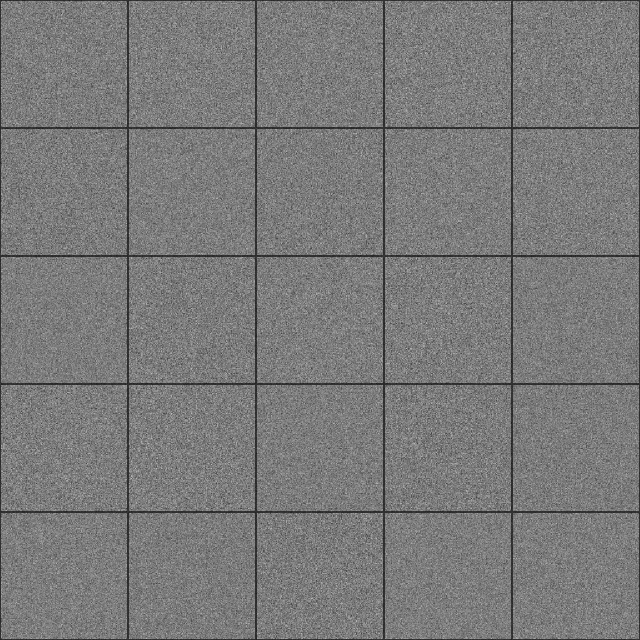
This pattern is drawn by a Shadertoy shader. Its source:

```glsl
// Square panels of fine grey grain, parted by thin near-black joints.
// Grain is hashed on a fixed fine lattice and averaged over each pixel;
// every panel has its own slight change of contrast and brightness.

#define TILES 5.0              // panels across and down
#define JOINT_WIDTH 0.002      // joint width, in canvas units
#define GRAIN_CELLS 1024.0     // grain cells along one side
#define GRAIN_CONTRAST 0.25    // amplitude of a single grain
#define CONTRAST_SPREAD 0.2    // contrast variation between panels
#define TONE_SPREAD 0.008      // brightness variation between panels
#define BASE_TONE 0.488        // mean grey of the panels
#define JOINT_TONE 0.02        // grey of the joints

// Integer hash: two independent values in 0..1 for a lattice cell
vec2 hash2(vec2 cell, uint seed) {
    uvec2 v = uvec2(ivec2(cell)) * 1664525u + 1013904223u + seed;
    v.x += v.y * 1664525u;
    v.y += v.x * 1664525u;
    v ^= v >> 16u;
    v.x += v.y * 1664525u;
    v.y += v.x * 1664525u;
    v ^= v >> 16u;
    return vec2(v & 65535u) / 65535.0;
}

// One grain with a triangular distribution in -1..1
float grain(vec2 uv) {
    vec2 h = hash2(floor(uv * GRAIN_CELLS), 17u);
    return h.x + h.y - 1.0;
}

// Mean grain over four points inside the pixel
float pixelGrain(vec2 fragCoord) {
    float sum = 0.0;
    for (int i = 0; i < 4; i++) {
        vec2 offset = vec2(i & 1, i >> 1) * 0.5 - 0.25;
        sum += grain((fragCoord + offset) / iResolution.xy);
    }
    return sum * 0.25;
}

// Antialiased coverage of the joints, centred on the panel borders
float jointCoverage(vec2 uv, vec2 pixel) {
    vec2 toBorder = abs(fract(uv * TILES + 0.5) - 0.5) / TILES;
    vec2 cover = clamp((0.5 * JOINT_WIDTH - toBorder) / pixel + 0.5, 0.0, 1.0);
    cover = min(cover, JOINT_WIDTH / pixel);
    return max(cover.x, cover.y);
}

void mainImage(out vec4 fragColor, in vec2 fragCoord) {
    vec2 pixel = 1.0 / iResolution.xy;
    vec2 uv = fragCoord * pixel;

    // Panel surface
    vec2 variation = hash2(floor(uv * TILES), 91u) - 0.5;
    float contrast = GRAIN_CONTRAST * (1.0 + CONTRAST_SPREAD * variation.x);
    float tone = BASE_TONE + TONE_SPREAD * variation.y;
    tone += contrast * pixelGrain(fragCoord);

    // Joints
    tone = mix(tone, JOINT_TONE, jointCoverage(uv, pixel));
    fragColor = vec4(vec3(tone), 1.0);
}
```
